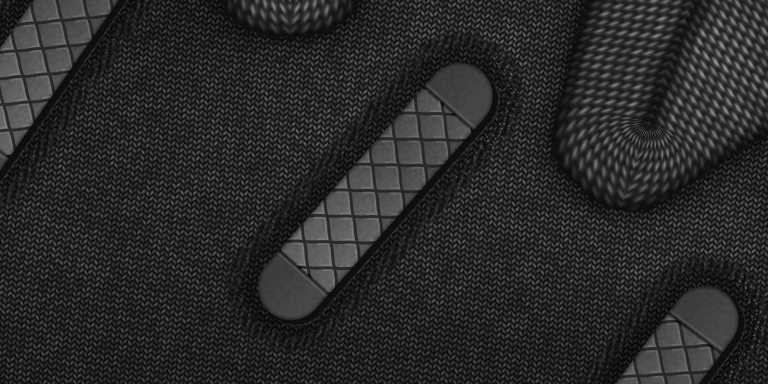
Give the GLSL for this texture, as a Shadertoy shader.

```glsl
// Dark woven fabric with three raised rubber capsules and two ribbed knit folds.
// Capsules are distance functions with a diamond groove grid and stitched border;
// the cloth is a lattice of leaning threads, roughened by cellular noise.

const vec2  WEAVE_PITCH = vec2(0.0112, 0.0152);
const float CLOTH = 0.148;
const float RUBBER = 0.365;
const float CAP = 0.27;
const vec2  DIAMOND = vec2(0.105, 0.089);   // across, along
const float GROOVE = 0.045;
const float STITCH_PITCH = 0.048;
const float STITCH_OFFSET = 0.06;
const vec2  RIB_PITCH = vec2(0.029, 0.0235); // away from, along the crease
const float FOLD_RADIUS = 0.14;
const float TAU = 6.2831853;

vec2 hash2(vec2 p) {
    return fract(sin(vec2(dot(p, vec2(127.1, 311.7)), dot(p, vec2(269.5, 183.3)))) * 43758.5);
}

// Distance to the nearest scattered point
float cellular(vec2 p) {
    vec2 cell = floor(p), f = fract(p);
    float nearest = 2.0;
    for (int k = 0; k < 9; k++) {
        vec2 o = vec2(k % 3, k / 3) - 1.0;
        nearest = min(nearest, length(o + hash2(cell + o) - f));
    }
    return nearest;
}

float segment(vec2 p, vec2 a, vec2 b) {
    vec2 ab = b - a;
    return length(p - a - ab * clamp(dot(p - a, ab) / dot(ab, ab), 0.0, 1.0));
}

float glow(vec2 p, vec2 center, vec2 size) {
    vec2 q = (p - center) / size;
    return exp(-dot(q, q));
}

float wave(float x) { return 0.5 + 0.5 * cos(x * TAU); }

// Columns of short threads that lean left and right in turn
float weave(vec2 p) {
    p += 0.004 * vec2(sin(p.y * 7.0 + p.x * 3.0), sin(p.x * 6.0 - p.y * 2.0));
    vec2 q = vec2(p.x - 0.1 * p.y, p.y + 0.14 * p.x) / WEAVE_PITCH;
    float column = floor(q.x), lean = mod(column, 2.0) * 2.0 - 1.0;
    float x = fract(q.x) - 0.5;
    q.y += lean * (0.55 * x + 0.12);
    float y = fract(q.y) - 0.5;
    float thread = smoothstep(0.62, 0.1, length(vec2(0.85 * x, 1.25 * y)));
    return thread * (0.65 + 0.7 * hash2(vec2(column, floor(q.y))).x);
}

float cloth(vec2 p) {
    float light = CLOTH + 0.03 * glow(p, vec2(1.2, 0.75), vec2(0.65, 0.4))
                + 0.03 * glow(p, vec2(1.75, 0.37), vec2(0.3, 0.13))
                - 0.03 * glow(p, vec2(0.45, 1.0), vec2(0.25, 0.2))
                - 0.02 * smoothstep(0.4, 0.0, p.y);
    light *= 0.94 + 0.12 * cellular(p * 9.0);
    return light * (0.46 + 1.3 * weave(p));
}

// Knit bumps in courses that wrap round the lower end of a crease
float knit(vec2 p, vec2 tip, vec2 dir) {
    vec2 d = p - tip;
    float along = dot(d, dir), across = abs(dot(d, vec2(dir.y, -dir.x)));
    float away = along > 0.0 ? across : length(d);
    float run = along > 0.0 ? along : -FOLD_RADIUS * atan(-along, across + 0.0001);
    run += 0.25 * away;
    vec2 q = vec2(away + 0.004 * sin(run * 31.0), run) / RIB_PITCH;
    q.x += 0.16 * sin(q.y * TAU);
    float strand = wave(q.x) * max(0.9 * wave(q.y) + 0.1, 0.0);
    return (strand + 0.22 * wave(q.y + 0.2)) * (0.75 + 0.5 * hash2(floor(q + 0.5)).x);
}

// Lays a knit fold of signed distance d, with its contact shadow
float addFold(float shade, float d, vec2 p, vec2 tip, vec2 dir, float light, float aa) {
    shade *= 1.0 - 0.45 * exp(-max(d, 0.0) / 0.035);
    float bumps = knit(p, tip, dir);
    float body = light * smoothstep(0.015, -0.065, d) * (0.42 + 1.6 * bumps) + 0.03;
    return mix(shade, body, smoothstep(aa, -aa, d + 0.005 - 0.01 * bumps));
}

// Rubber capsule between two end centres
float addPad(float shade, vec2 p, vec2 low, vec2 high, float radius, float aa) {
    vec2 axis = normalize(high - low), side = vec2(axis.y, -axis.x);
    float along = dot(p - low, axis), across = dot(p - low, side);
    float len = length(high - low);
    float d = segment(p, low, high) - radius;
    float wall = segment(p - side * 0.016, low, high) - radius;
    float grain = cellular(p * 75.0), clump = cellular(p * 28.0);

    // Sunken border and steep stitches
    shade *= mix(0.55, 1.0, smoothstep(0.035, 0.085, d + 0.035 * (clump - 0.5)));
    float band = smoothstep(0.03, 0.008, abs(d - STITCH_OFFSET));
    float twist = smoothstep(0.2, 0.95, wave((along + 2.4 * across + 0.02 * clump) / STITCH_PITCH));
    shade = mix(shade, 0.055 + 0.15 * twist * (1.15 - grain), band * (0.85 - 0.6 * clump));
    float fluff = smoothstep(0.25, 0.08, grain) * smoothstep(0.035, 0.0, abs(d - 0.05));
    shade += fluff * (0.07 + 0.16 * smoothstep(0.6 * len, len, along) * step(0.0, across));

    // Dark side wall with a thin lit rim
    shade = mix(shade, 0.055, smoothstep(0.01, -0.004, wall));
    float lit = smoothstep(0.004, 0.0, abs(wall - 0.004)) * smoothstep(0.02, 0.07, across);
    shade += 0.11 * lit * (1.2 - grain);

    // Diamond field with dark grooves and lit lips
    vec2 uv = vec2(across, along) / DIAMOND;
    vec2 g = vec2(uv.y + uv.x, uv.y - uv.x) + 0.25;
    vec2 c = fract(g + 0.012 * sin(g.yx * TAU)) - 0.5;
    float rim = 0.5 - max(abs(c.x), abs(c.y)), soft = aa / 0.065;
    float groove = smoothstep(GROOVE + soft, GROOVE - soft * 0.4, rim);
    float field = RUBBER + 0.035 * sin(along * 9.0 + 0.4) + 0.05 * (c.x - c.y);
    field += 0.07 * smoothstep(0.16, 0.1, rim) * step(0.0, c.x) - 0.05 * grain;
    field = mix(field, 0.135, groove * 0.9);

    // Smooth ends, each divided by a ridge
    float inner = min(along - 0.052, len - 0.044 - along);
    float cap = CAP + 0.02 * sin(across * 25.0) - 0.03 * grain;
    float face = mix(cap, field, smoothstep(-aa, aa, inner));
    face -= 0.14 * smoothstep(0.007, 0.001, abs(inner));
    face += 0.07 * smoothstep(0.005, 0.0, abs(inner + 0.009));
    face *= mix(0.72, 1.0, smoothstep(0.0, -0.012, d));
    return mix(shade, face, smoothstep(aa, -aa, d));
}

void mainImage(out vec4 fragColor, in vec2 fragCoord) {
    vec2 p = fragCoord / iResolution.y;
    float aa = 1.0 / iResolution.y;
    float shade = cloth(p);
    shade = addPad(shade, p, vec2(-0.08, 0.6), vec2(0.4, 1.29), 0.091, aa);
    shade = addPad(shade, p, vec2(0.758, 0.253), vec2(1.197, 0.75), 0.086, aa);
    shade = addPad(shade, p, vec2(1.476, -0.313), vec2(1.836, 0.167), 0.087, aa);

    // Small fold at the top edge
    float small = (length((p - vec2(0.755, 1.01)) / vec2(0.185, 0.11)) - 1.0) * 0.11;
    shade = addFold(shade, small, p, vec2(0.755, 1.12), vec2(0, 1), 0.2, aa);

    // Large doubled fold with a dark crease
    float lobes = min(segment(p, vec2(1.69, 1.05), vec2(1.585, 0.64)) - 0.15,
                      segment(p, vec2(1.64, 0.62), vec2(2.05, 0.89)) - 0.172);
    lobes = min(lobes, segment(p, vec2(1.77, 0.83), vec2(2.1, 1.1)) - 0.17);
    vec2 tip = vec2(1.69, 0.68), bend = vec2(1.745, 0.84);
    float crease = min(segment(p, vec2(1.83, 1.02), bend), segment(p, bend, tip));
    float light = 0.165 + 0.06 * glow(p, vec2(1.85, 0.84), vec2(0.16, 0.2));
    light *= mix(0.35, 1.0, smoothstep(0.0, 0.06, crease));
    shade = addFold(shade, lobes, p, tip, normalize(bend - tip), light, aa);

    fragColor = vec4(vec3(clamp(shade, 0.025, 1.0)), 1.0);
}
```
